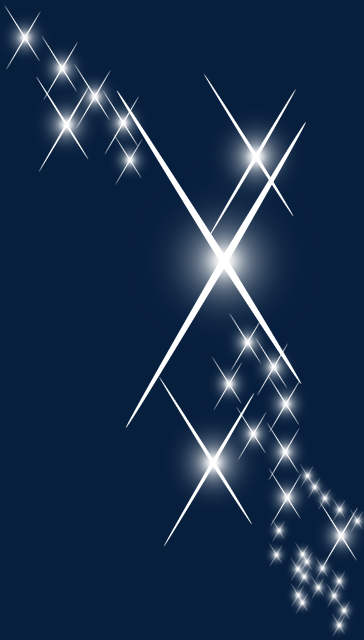
This background is drawn by a WebGL 2 fragment shader. Its source:

```glsl
#version 300 es
precision highp float;

uniform vec2 u_resolution;
out vec4 outColor;

#define NAVY vec3(0.025, 0.12, 0.24)
#define STARLIGHT vec3(1.0)
#define FALLING vec2(0.532, -0.847)
#define RISING vec2(0.507, 0.862)
#define FALL_REACH vec2(1.0, 0.72)
#define RISE_REACH vec2(0.96, 0.80)
#define ARM_WIDTH 0.019
#define GLOW_SCALE 0.131
#define GLOW_POWER 0.7
#define HALO_LEVEL 0.58
#define CORE_RATIO 0.4

// Tapered ray through the star centre; reach holds its back and front lengths.
float ray(vec2 q, vec2 dir, vec2 reach, float halfWidth, float pixel) {
    float along = dot(q, dir);
    float across = abs(q.x * dir.y - q.y * dir.x);
    float t = abs(along) / (along < 0.0 ? reach.x : reach.y);
    float w = halfWidth * sqrt(max(1.0 - t, 0.0));
    // Rays thinner than a pixel keep their width and lose opacity instead.
    float drawn = max(w, 0.5 * pixel);
    float opacity = min(2.0 * w / pixel, 1.0);
    return opacity * clamp((drawn - across) / pixel + 0.5, 0.0, 1.0);
}

// Fraction of the background left visible by one star.
float star(vec2 p, vec2 centre, float size, float pixel) {
    vec2 q = p - centre;
    float r = length(q) / (GLOW_SCALE * pow(size, GLOW_POWER));
    float halo = HALO_LEVEL * exp(-r * r);
    float core = exp(-r * r / (CORE_RATIO * CORE_RATIO));
    float w = ARM_WIDTH * size;
    float fall = ray(q, FALLING, FALL_REACH * size, w, pixel);
    float rise = ray(q, RISING, RISE_REACH * size, w, pixel);
    return (1.0 - halo) * (1.0 - core) * (1.0 - fall) * (1.0 - rise);
}

// Evenly stepped stars, swayed from their line by a sine wave.
float trail(vec2 p, vec2 start, vec2 stride, vec2 sway, float freq,
            int count, float size, float pixel) {
    float visible = 1.0;
    for (int i = 0; i < count; i++) {
        float k = float(i);
        vec2 centre = start + stride * k + sway * sin(freq * k);
        visible *= star(p, centre, size, pixel);
    }
    return visible;
}

void main() {
    // One unit is the canvas height.
    vec2 p = gl_FragCoord.xy / u_resolution.y;
    float pixel = 1.0 / u_resolution.y;
    vec2 straight = vec2(0.0);

    // Large stars
    float sky = star(p, vec2(0.350, 0.592), 0.315, pixel);
    sky *= star(p, vec2(0.400, 0.755), 0.153, pixel);
    sky *= star(p, vec2(0.333, 0.277), 0.158, pixel);
    sky *= star(p, vec2(0.104, 0.805), 0.089, pixel);
    sky *= star(p, vec2(0.533, 0.163), 0.064, pixel);

    // Upper left trail and its lower companion
    sky *= trail(p, vec2(0.039, 0.941), vec2(0.0512, -0.0443),
                 vec2(0.008, -0.004), 1.05, 4, 0.060, pixel);
    sky *= star(p, vec2(0.203, 0.750), 0.047, pixel);

    // Middle trail and the pair on its left
    sky *= trail(p, vec2(0.387, 0.465), vec2(0.0208, -0.056),
                 vec2(0.0225, 0.0195), 1.1, 5, 0.054, pixel);
    sky *= trail(p, vec2(0.358, 0.400), vec2(0.038, -0.078),
                 straight, 0.0, 2, 0.050, pixel);

    // Small lower right trails
    sky *= trail(p, vec2(0.4805, 0.2565), vec2(0.0195, -0.0176),
                 vec2(-0.0117, 0.0), 0.785, 5, 0.022, pixel);
    sky *= trail(p, vec2(0.436, 0.171), vec2(-0.004, -0.038),
                 straight, 0.0, 2, 0.022, pixel);
    sky *= trail(p, vec2(0.473, 0.134), vec2(0.0, -0.0117),
                 vec2(0.008, 0.0), 2.2, 4, 0.022, pixel);
    sky *= trail(p, vec2(0.466, 0.070), vec2(0.0065, -0.0117),
                 straight, 0.0, 2, 0.022, pixel);
    sky *= trail(p, vec2(0.504, 0.112), vec2(-0.0065, -0.030),
                 straight, 0.0, 2, 0.022, pixel);
    sky *= trail(p, vec2(0.530, 0.092), vec2(0.0, -0.023),
                 vec2(0.009, 0.0), 4.19, 4, 0.022, pixel);

    outColor = vec4(mix(STARLIGHT, NAVY, sky), 1.0);
}
```
